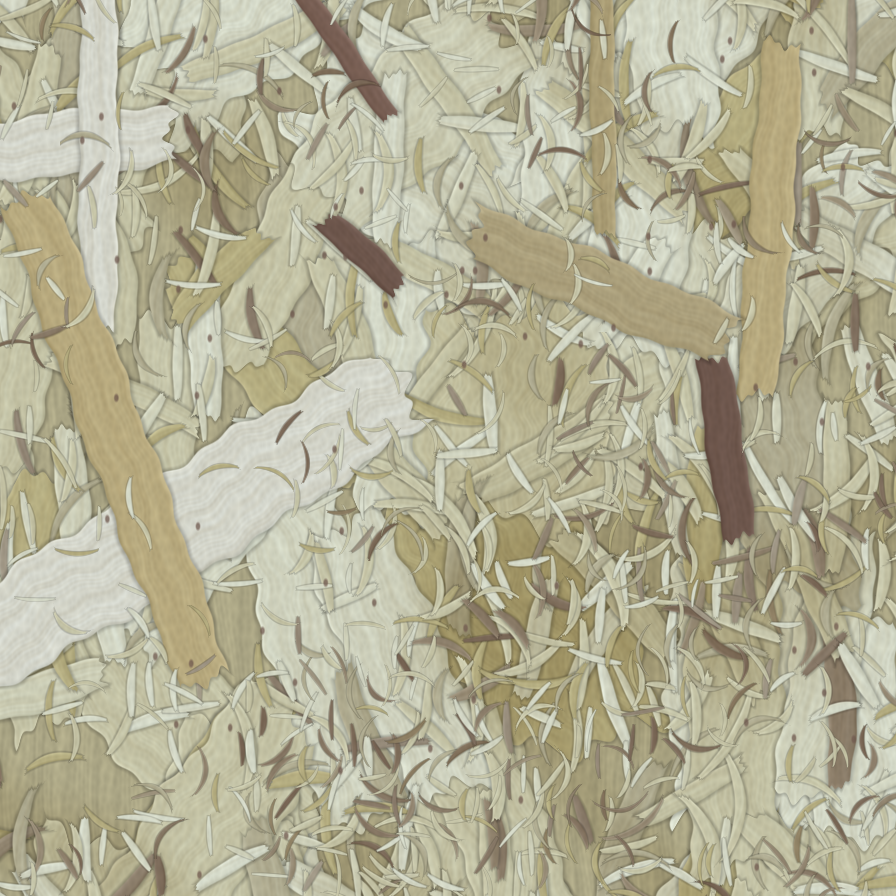
Reproduce this texture procedurally as a three.js fragment shader.

```glsl
varying vec2 vUv;

vec3 hash3(vec2 p) {
  vec3 q = vec3(dot(p, vec2(127.1, 311.7)), dot(p, vec2(269.5, 183.3)), dot(p, vec2(419.2, 371.9)));
  return fract(sin(q) * 43758.545);
}

// Nearest feature point: distance in x, random id in y
vec2 cellular(vec2 p) {
  vec2 best = vec2(9.0, 0.0);
  for (int j = -1; j <= 1; j++)
    for (int i = -1; i <= 1; i++) {
      vec2 cell = floor(p) + vec2(float(i), float(j));
      vec3 r = hash3(cell);
      float d = length(cell + r.xy - p);
      if (d < best.x) best = vec2(d, r.z);
    }
  return best;
}

// Wood fibres along x, from layered sines
float grain(vec2 p, float seed) {
  p.y += 0.004 * sin(p.x * 23.0 + seed * 40.0);
  float g = sin(p.y * 190.0 + seed * 30.0 + 1.5 * sin(p.x * 9.0 + p.y * 47.0));
  g += 0.8 * sin(p.y * 430.0 + seed * 50.0 + 2.0 * sin(p.x * 14.0 + p.y * 90.0));
  g += 0.7 * sin(p.y * 970.0 + 3.0 * sin(p.x * 31.0 + p.y * 130.0 + seed * 7.0));
  return g * 0.4;
}

vec3 woodTint(float h) {
  vec3 tint = mix(vec3(0.77, 0.765, 0.65), vec3(0.83, 0.845, 0.775), smoothstep(0.35, 0.55, h));
  tint = mix(tint, vec3(0.71, 0.68, 0.505), step(0.74, h));
  return mix(tint, vec3(0.69, 0.675, 0.57), step(0.88, h));
}

// Where loose splinters gather
float clump(vec2 p) {
  float waves = sin(p.x * 11.0 + 2.0 * sin(p.y * 7.0)) * sin(p.y * 9.0 + 1.7 * sin(p.x * 8.0 + 1.0));
  vec2 heap = (p - vec2(0.65, 0.33)) / vec2(0.2, 0.15);
  return clamp(0.65 * smoothstep(0.1, 0.9, waves) + exp(-dot(heap, heap)), 0.0, 1.0);
}

// One chip lying along the given direction, with shadow, lit rim and fibres
void chip(inout vec3 col, vec2 offset, vec2 along, vec2 ext, vec3 tint, float seed, float loose) {
  vec2 p = vec2(dot(offset, along), dot(offset, vec2(-along.y, along.x)));
  vec2 q = p / ext;
  p.y += ext.y * (0.07 * sin(p.x * 47.0 + seed * 60.0) + 0.04 * sin(p.x * 131.0 + seed * 90.0));
  p.y += loose * (seed - 0.5) * p.x * q.x;
  float ends = ext.y * (0.16 * sin(q.y * 5.0 + seed * 20.0) + 0.1 * sin(q.y * 13.0 + seed * 55.0) + (seed - 0.5) * q.y);
  float width = ext.y * (1.0 - (0.15 + 0.6 * loose) * min(q.x * q.x, 1.0));
  float d = max(abs(p.x) - ext.x + ends, abs(p.y) - width);
  float soft = min(0.006, ext.y * 0.7);
  col *= 1.0 - 0.2 * (1.0 - smoothstep(0.0, soft, d));
  vec3 body = tint * (1.0 + 0.045 * grain(p, seed) * vec3(0.8, 1.0, 1.35));
  body += 0.06 * clamp(q.y, -1.0, 1.0) * smoothstep(-soft, 0.0, d);
  col = mix(col, body, 1.0 - smoothstep(-0.0012, 0.0012, d));
}

// Scattered chips, one per grid cell at most
void chips(inout vec3 col, vec2 uv, float cells, vec2 size, float turn, vec2 density, float dark, float loose) {
  for (int j = -1; j <= 1; j++)
    for (int i = -1; i <= 1; i++) {
      vec2 cell = floor(uv * cells) + vec2(float(i), float(j));
      vec3 r = hash3(cell + cells * 7.0);
      vec3 s = hash3(cell + cells + 31.0);
      vec2 centre = (cell + r.xy) / cells;
      float gather = clump(centre);
      if (r.z > mix(density.x, density.y, gather)) continue;
      float t = 2.0 * s.x - 1.0;
      float angle = 1.57 + turn * t * abs(t);
      vec2 ext = size * vec2(0.6 + 0.4 * s.z, 0.5 + 0.5 * fract(s.z * 13.0)) / cells;
      float bark = step(1.0 - dark * (0.3 + gather), fract(s.z * 37.0));
      vec3 tint = mix(woodTint(s.y), vec3(0.46, 0.385, 0.32), bark * (0.5 + 0.5 * r.x));
      chip(col, uv - centre, vec2(cos(angle), sin(angle)), ext, tint, s.y, loose);
    }
}

// A long strand from a to b
void strand(inout vec3 col, vec2 a, vec2 b, float width, vec3 tint, float seed) {
  chip(col, vUv - 0.5 * (a + b), normalize(b - a), vec2(0.5 * length(b - a), width), tint, seed, 0.03);
}

void main() {
  vec2 uv = vUv;
  vec3 cream = vec3(0.77, 0.76, 0.635);
  vec3 white = vec3(0.83, 0.835, 0.79);
  vec3 tan1 = vec3(0.72, 0.665, 0.495);
  vec3 bark = vec3(0.43, 0.34, 0.3);
  vec3 col = vec3(0.68, 0.66, 0.53) * (1.0 + 0.06 * grain(uv.yx, 0.3));

  // Broad chips, mostly upright
  chips(col, uv, 4.0, vec2(0.95, 0.42), 0.9, vec2(0.95), 0.0, 0.05);
  chips(col, uv + 0.37, 5.0, vec2(0.95, 0.34), 0.8, vec2(0.9), 0.0, 0.08);
  strand(col, vec2(0.57, 0.65), vec2(0.57, 0.42), 0.11, cream, 0.45);
  chips(col, uv, 9.0, vec2(0.95, 0.2), 1.3, vec2(0.55, 0.8), 0.04, 0.2);

  // Splinters over shaded hollows
  col *= mix(vec3(1.0), vec3(0.88, 0.85, 0.78), clump(uv));
  chips(col, uv, 17.0, vec2(0.9, 0.14), 1.6, vec2(0.4, 0.9), 0.16, 0.5);
  chips(col, uv, 27.0, vec2(0.95, 0.15), 2.2, vec2(0.25, 0.95), 0.25, 0.6);

  // Long strands on top
  strand(col, vec2(-0.05, 0.26), vec2(0.45, 0.57), 0.058, white, 0.52);
  strand(col, vec2(-0.02, 0.83), vec2(0.19, 0.85), 0.036, white, 0.4);
  strand(col, vec2(0.11, 1.03), vec2(0.11, 0.63), 0.022, white, 0.6);
  strand(col, vec2(0.03, 0.78), vec2(0.23, 0.24), 0.034, tan1, 0.56);
  strand(col, vec2(0.67, 1.03), vec2(0.675, 0.74), 0.014, tan1 * 0.93, 0.35);
  strand(col, vec2(0.875, 0.95), vec2(0.845, 0.56), 0.025, tan1, 0.7);
  strand(col, vec2(0.365, 0.755), vec2(0.445, 0.68), 0.016, bark, 0.8);
  strand(col, vec2(0.33, 1.02), vec2(0.435, 0.87), 0.012, bark * 1.1, 0.4);
  strand(col, vec2(0.795, 0.6), vec2(0.825, 0.4), 0.021, bark, 0.65);
  strand(col, vec2(0.53, 0.74), vec2(0.81, 0.62), 0.034, vec3(0.67, 0.625, 0.485), 0.3);
  chips(col, uv + 0.19, 39.0, vec2(0.95, 0.14), 2.6, vec2(0.1, 0.8), 0.35, 0.7);

  // Dark specks and fine surface mottling
  vec2 speck = cellular(uv * vec2(34.0, 20.0));
  float spot = step(0.88, speck.y) * (1.0 - smoothstep(0.05, 0.14, speck.x * (1.6 - speck.y * 0.5)));
  col = mix(col, bark, 0.75 * spot);
  col *= 0.965 + 0.07 * cellular(uv * vec2(150.0, 90.0)).x;
  gl_FragColor = vec4(col, 1.0);
}
```
